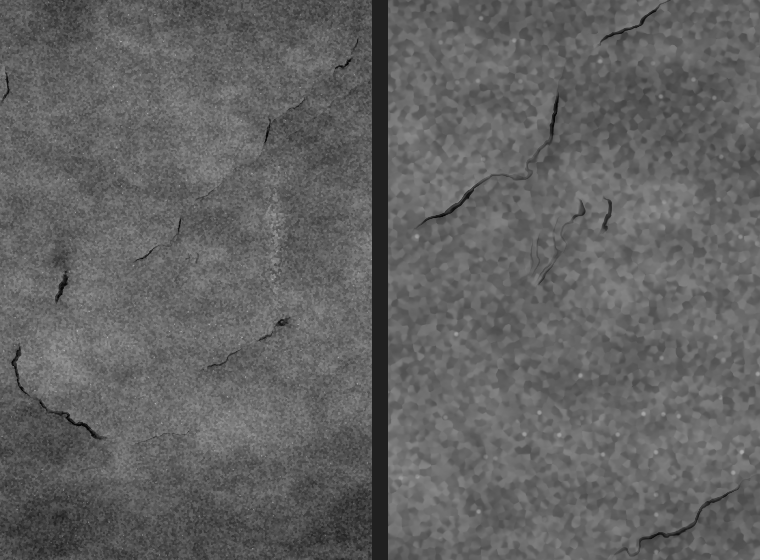
Left, the full canvas; right, a detail of the centre.
A WebGL 1 fragment shader for this texture:

```glsl
precision highp float;
// Weathered grey rock face: mottled grainy stone crossed by diagonal ledges.
// Layered cellular noise gives the mottling and grain; each crack is a bent,
// noise-warped segment with a dark line, a shadow side and a pale lip.
uniform vec2 u_resolution;

#define BASE_TONE 0.405
#define MOTTLE 0.30
#define GRAIN 0.15
#define GRAIN_SCALE 300.0
#define SPECK 0.20
#define SPECK_SCALE 85.0
#define WARP 0.034
#define CRACK_DEPTH 0.27
#define LIP 0.045

vec2 hash2(vec2 p) {
  vec3 q = fract(p.xyx * vec3(0.1031, 0.1030, 0.0973));
  q += dot(q, q.yzx + 33.33);
  return fract((q.xx + q.yz) * q.zy);
}

// Cellular noise: random tones of jittered cells, softly blended.
float cells(vec2 p) {
  vec2 id = floor(p), f = fract(p);
  float sum = 0.0, total = 0.0001;
  for (int j = -1; j <= 1; j++) {
    for (int i = -1; i <= 1; i++) {
      vec2 o = vec2(float(i), float(j));
      vec2 h = hash2(id + o + 57.0);
      float w = 1.0 - smoothstep(0.0, 1.25, length(o + h - f));
      w *= w * w;
      sum += w * fract(h.x * 7.3 + h.y * 13.7);
      total += w;
    }
  }
  return sum / total;
}

float layeredCells(vec2 p) {
  float sum = 0.0, amp = 0.5;
  for (int i = 0; i < 5; i++) {
    sum += amp * (cells(p) - 0.5);
    p = mat2(1.6, 1.2, -1.2, 1.6) * p + 11.0;
    amp *= 0.58;
  }
  return sum;
}

float blob(vec2 p, vec2 centre, vec2 radius) {
  vec2 d = (p - centre) / radius;
  return exp(-dot(d, d));
}

// Tone change of a crack from a to b; the shadow lies left of that direction.
float crack(vec2 p, vec2 a, vec2 b, float bend, float width, float shade, float reach, float wear) {
  vec2 d = b - a;
  float t = dot(p - a, d) / dot(d, d);
  float across = dot(p - a, vec2(-d.y, d.x)) / length(d) - bend * sin(3.1416 * clamp(t, 0.0, 1.0));
  float taper = smoothstep(0.0, 0.2, t) * smoothstep(1.0, 0.8, t);
  float px = 1.0 / u_resolution.y;
  float w = width * taper * (0.25 + wear);
  float line = 1.0 - smoothstep(w - px * 0.5, w + px, abs(across));
  line *= taper * min(1.0, width / px) * smoothstep(0.15, 0.55, wear);
  float side = smoothstep(-px, px, across);
  float shadow = side * exp(-max(across, 0.0) / reach) * (0.4 + wear);
  float lip = (1.0 - side) * exp(min(across, 0.0) / 0.005);
  return -CRACK_DEPTH * line + taper * (LIP * lip * wear * step(0.0001, width) - shade * shadow);
}

// Broad light and dark areas of the face.
float relief(vec2 p) {
  float t = -0.08 * smoothstep(0.84, 1.04, p.y) - 0.14 * smoothstep(0.27, 0.0, p.y);
  t += 0.025 * blob(p, vec2(0.22, 0.68), vec2(0.25, 0.20));
  t -= 0.085 * blob(p, vec2(0.62, 0.74), vec2(0.15, 0.08));
  t -= 0.050 * blob(p, vec2(0.41, 0.62), vec2(0.06, 0.09));
  t -= 0.040 * blob(p, vec2(0.29, 0.45), vec2(0.13, 0.04));
  t -= 0.100 * blob(p, vec2(0.02, 0.21), vec2(0.11, 0.08));
  t += 0.045 * blob(p, vec2(0.11, 0.33), vec2(0.08, 0.06));
  t += 0.035 * blob(p, vec2(0.42, 0.26), vec2(0.13, 0.08));
  t -= 0.110 * blob(p, vec2(0.112, 0.525), vec2(0.022, 0.028));
  t += 0.090 * blob(p, vec2(0.56, 0.01), vec2(0.14, 0.015));
  return t;
}

float cracks(vec2 p, float wear) {
  // Long diagonal ledge, its groove, and the lower ledge
  float t = crack(p, vec2(0.645, 0.94), vec2(0.585, 0.85), 0.006, 0.0020, 0.10, 0.012, wear);
  t += crack(p, vec2(0.62, 0.88), vec2(0.47, 0.765), 0.0, 0.0010, 0.10, 0.016, wear);
  t += crack(p, vec2(0.482, 0.80), vec2(0.475, 0.735), 0.007, 0.0022, 0.08, 0.008, wear);
  t += crack(p, vec2(0.49, 0.755), vec2(0.335, 0.62), 0.004, 0.0009, 0.07, 0.014, wear);
  t += crack(p, vec2(0.352, 0.645), vec2(0.225, 0.52), 0.012, 0.0018, 0.10, 0.014, wear);
  t += crack(p, vec2(0.72, 0.90), vec2(0.47, 0.715), 0.0, 0.0, 0.11, 0.026, wear);
  t += crack(p, vec2(0.54, 0.44), vec2(0.355, 0.335), 0.0, 0.0016, 0.09, 0.012, wear);
  t += crack(p, vec2(0.37, 0.25), vec2(0.22, 0.21), 0.01, 0.0008, 0.05, 0.012, wear);
  // Deep overhang at lower left, and short gashes on the left
  t += crack(p, vec2(0.20, 0.213), vec2(0.045, 0.292), -0.004, 0.0042, 0.12, 0.022, wear + 0.2);
  t += crack(p, vec2(0.062, 0.275), vec2(0.028, 0.40), 0.010, 0.0026, 0.10, 0.014, wear);
  t += crack(p, vec2(0.118, 0.522), vec2(0.103, 0.458), 0.003, 0.0030, 0.09, 0.008, wear + 0.2);
  t += crack(p, vec2(0.0, 0.89), vec2(0.008, 0.81), 0.004, 0.0022, 0.08, 0.010, wear);
  // Small chips below the ledge
  for (int i = 0; i < 6; i++) {
    vec2 h = hash2(vec2(float(i) * 3.0 + 5.0, 19.0));
    vec2 a = vec2(0.27, 0.51) + h * vec2(0.085, 0.07);
    t += crack(p, a, a + vec2(h.y - 0.7, -0.9) * 0.04, 0.006, 0.0011, 0.04, 0.006, wear);
  }
  return t;
}

void main() {
  vec2 p = gl_FragCoord.xy / u_resolution.y;
  vec2 warp = vec2(layeredCells(p * 16.0), layeredCells(p * 16.0 + 40.0));
  float wear = cells(p * 32.0 + 7.0);
  float grain = cells(p * GRAIN_SCALE) - 0.5;
  float tone = BASE_TONE + relief(p + warp * 0.07) + cracks(p + warp * WARP, wear);
  tone += MOTTLE * 0.55 * layeredCells(p * vec2(6.0, 10.0) + 3.0);
  tone += MOTTLE * 0.45 * layeredCells(p * vec2(34.0, 48.0));
  tone += GRAIN * grain;

  // Pale mineral streak running down the right side
  float streak = blob(p + warp * 0.02, vec2(0.494, 0.56), vec2(0.011, 0.13));
  tone += streak * (0.06 + 0.12 * grain);

  // Sparse bright specks
  vec2 q = p * SPECK_SCALE;
  vec2 h = hash2(floor(q) + 91.0);
  float dist = length(fract(q) - 0.2 - 0.6 * h);
  float chance = step(0.87, fract(h.x * 17.0 + h.y * 5.0));
  tone += SPECK * chance * h.y * (1.0 - smoothstep(0.04, 0.17, dist));

  gl_FragColor = vec4(vec3(clamp(tone, 0.03, 0.8)), 1.0);
}
```
